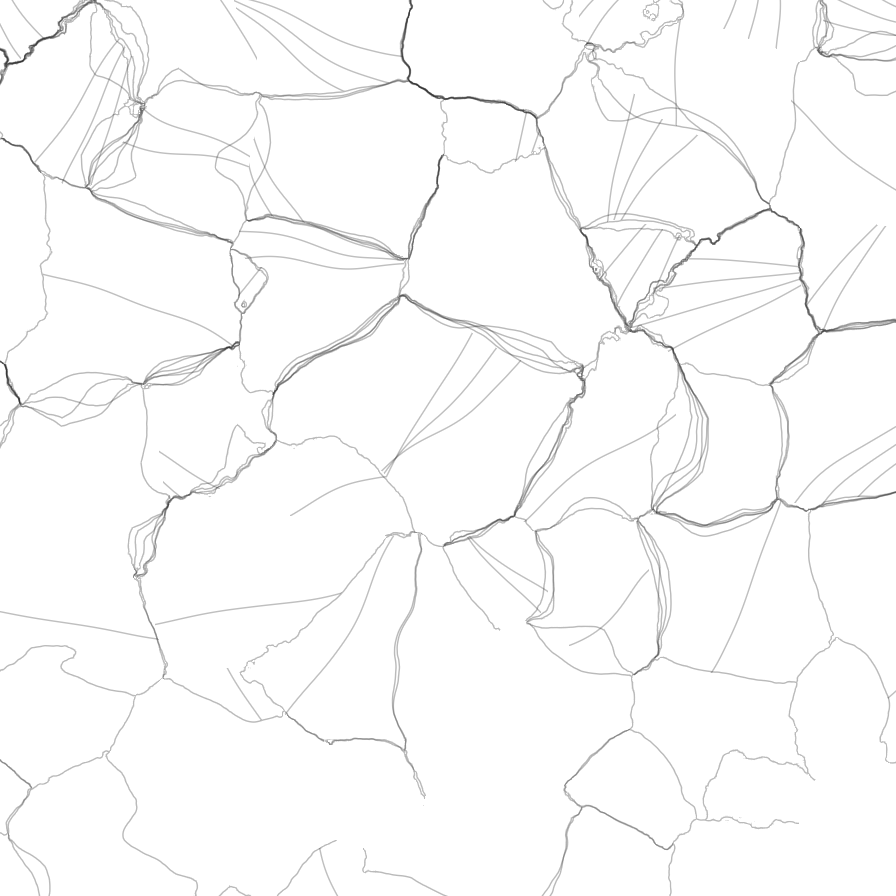
Reproduce this pattern procedurally as a WebGL 2 fragment shader.

```glsl
#version 300 es
precision highp float;
// Draws a web of thin grey strands that bundle along the rims of rounded cells.

uniform vec2 u_resolution;
out vec4 fragColor;

const float GRID = 6.6;     // cells across the canvas
const int STRANDS = 8;      // most strands along one rim

struct Cells {
    vec2 idA, idB;          // nearest and second nearest cell
    vec2 dirA, dirB;        // unit vectors away from their centres
    float f1, f2, f3;       // three smallest distances
};

vec2 hash2(vec2 p) {
    vec3 q = fract(p.xyx * vec3(0.1031, 0.1030, 0.0973));
    q += dot(q, q.yzx + 33.33);
    return fract((q.xx + q.yz) * q.zy);
}

// Smooth vector noise in -1..1
vec2 noise2(vec2 p) {
    vec2 i = floor(p), f = fract(p);
    vec2 u = f * f * f * (f * (f * 6.0 - 15.0) + 10.0);
    vec2 low = mix(hash2(i), hash2(i + vec2(1, 0)), u.x);
    vec2 high = mix(hash2(i + vec2(0, 1)), hash2(i + vec2(1, 1)), u.x);
    return mix(low, high, u.y) * 2.0 - 1.0;
}

vec2 cellCentre(vec2 id) {
    return id + 0.5 + 0.85 * (hash2(id + 13.0) - 0.5);
}

// Voronoi cells with a random radius each, which bends the rims into arcs
Cells findCells(vec2 p) {
    Cells c;
    c.f1 = c.f2 = c.f3 = 1e3;
    for (int y = -2; y <= 2; y++)
    for (int x = -2; x <= 2; x++) {
        vec2 id = floor(p) + vec2(x, y);
        vec2 away = p - cellCentre(id);
        float len = length(away);
        float d = len - 0.6 * hash2(id + 71.0).x;
        vec2 dir = away / max(len, 1e-4);
        if (d < c.f1) {
            c.f3 = c.f2; c.f2 = c.f1; c.f1 = d;
            c.idB = c.idA; c.dirB = c.dirA;
            c.idA = id; c.dirA = dir;
        } else if (d < c.f2) {
            c.f3 = c.f2; c.f2 = d;
            c.idB = id; c.dirB = dir;
        } else if (d < c.f3) {
            c.f3 = d;
        }
    }
    return c;
}

// Strands thin out towards the bottom and the right side
float density(vec2 id) {
    vec2 p = (id + 0.5) / GRID;
    return mix(0.22, 1.0, smoothstep(0.15, 0.65, p.y)) - 0.2 * smoothstep(0.65, 1.0, p.x);
}

// Coverage of a hairline, given a field value and its gradient per pixel
float hairline(float value, vec2 gradient) {
    float d = abs(value) / max(length(gradient), 1e-5);
    float halfWidth = 0.0008 * u_resolution.y;
    return clamp(halfWidth + 0.5 - d, 0.0, min(1.0, 2.0 * halfWidth));
}

void main() {
    vec2 p = gl_FragCoord.xy / u_resolution.y * GRID;
    vec2 smoothBent = p + 0.15 * noise2(p * 1.1 + 4.0);
    vec2 bent = smoothBent + 0.035 * noise2(p * 3.7);
    Cells base = findCells(bent);
    float hubGap = base.f3 - base.f1;

    // Rims are ragged near the hubs and in patches, smooth elsewhere
    float patchy = smoothstep(0.1, 0.7, noise2(p * 1.1 + 31.0).x);
    float rough = 0.06 + 0.94 * max(patchy, exp(-7.0 * hubGap));
    vec2 jag = rough * (0.04 * noise2(p * 11.0) + 0.014 * noise2(p * 31.0));
    float loose = smoothstep(-0.5, 0.6, noise2(p * 0.9 + 57.0).y);
    float spread = min(hubGap, 0.8) * (0.03 + 0.45 * loose);
    float light = 1.0;

    // Rim strands: they meet at the hubs and part in between
    for (int k = 0; k < STRANDS; k++) {
        vec2 seed = vec2(17.3, 9.1) * float(k);
        vec2 q = bent + jag + spread * noise2(p * 1.1 + seed)
               + 0.016 * rough * noise2(p * 8.0 + seed);
        vec2 qx = dFdx(q), qy = dFdy(q);
        Cells c = findCells(q);
        vec2 slope = c.dirB - c.dirA;
        float line = hairline(c.f2 - c.f1, vec2(dot(qx, slope), dot(qy, slope)));
        vec2 pairId = c.idA + c.idB;
        float count = 8.0 * hash2(pairId * 1.7 + 5.0).x * density(pairId * 0.5) + 0.7;
        light *= 1.0 - 0.31 * line * step(float(k) + 1.0, count);
    }

    // Chords: nearly straight fans that cross a cell from one rim point
    vec2 q = smoothBent;
    vec2 qx = dFdx(q), qy = dFdy(q);
    vec2 pick = hash2(base.idA + 201.0);
    float start = 6.2832 * pick.x;
    vec2 pivot = cellCentre(base.idA) + 0.75 * vec2(cos(start), sin(start));
    float chords = 5.0 * pick.y * density(base.idA);
    for (int j = 0; j < 4; j++) {
        float turn = start + 0.7 * (hash2(base.idA + 91.0).x - 0.5) + 0.17 * float(j) - 0.2;
        vec2 normal = vec2(-sin(turn), cos(turn));
        float line = hairline(dot(q - pivot, normal), vec2(dot(qx, normal), dot(qy, normal)));
        light *= 1.0 - 0.29 * line * step(float(j) + 1.0, chords);
    }

    fragColor = vec4(vec3(mix(0.13, 1.0, light)), 1.0);
}
```
